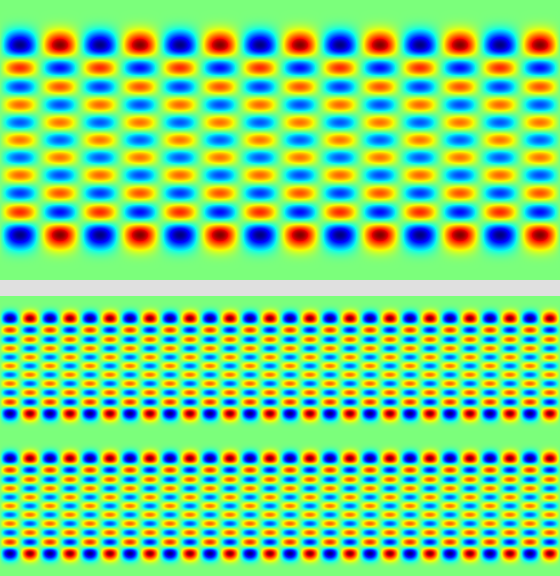
Top, the tile; bottom, the same tile 2 across and 2 down.
A WebGL 1 fragment shader for this pattern:

```glsl
precision highp float;

uniform vec2 u_resolution;

#define PI 3.14159265
#define WAVES 7.0      // blue and red pairs across
#define ROWS 11        // rows of lobes from pole to pole
#define PEAK 1057.0    // height of the strongest lobe before scaling
#define GAIN 1.0       // contrast of the lobes

// Associated Legendre function along the meridian, scaled to a peak of one.
// Uses the Gegenbauer recurrence, seeded with the polar falloff.
float meridianProfile(float colatitude) {
  float x = cos(colatitude);
  float order = WAVES + 0.5;
  float previous = 0.0;
  float current = pow(max(sin(colatitude), 0.0), WAVES) / PEAK;
  for (int i = 1; i < ROWS; i++) {
    float n = float(i);
    float next = (2.0 * x * (n + order - 1.0) * current
                - (n + 2.0 * order - 2.0) * previous) / n;
    previous = current;
    current = next;
  }
  return current;
}

// Linear ramp from 0 at a to 1 at b; a may exceed b.
float ramp(float a, float b, float t) {
  return clamp((t - a) / (b - a), 0.0, 1.0);
}

// Dark blue, blue, cyan, green, yellow, red, dark red for t from 0 to 1.
vec3 rainbow(float t) {
  float red = ramp(0.35, 0.66, t) - 0.5 * ramp(0.89, 1.0, t);
  float green = min(ramp(0.125, 0.375, t), ramp(0.91, 0.64, t));
  float blue = min(0.5 + 0.5 * ramp(0.0, 0.11, t), ramp(0.65, 0.34, t));
  return vec3(red, green, blue);
}

void main() {
  vec2 uv = gl_FragCoord.xy / u_resolution;

  // Standing wave around the sphere times the profile between the poles
  float wave = -sin(2.0 * PI * WAVES * uv.x);
  float height = GAIN * wave * meridianProfile(PI * (1.0 - uv.y));

  gl_FragColor = vec4(rainbow(clamp(0.5 + 0.5 * height, 0.0, 1.0)), 1.0);
}
```
